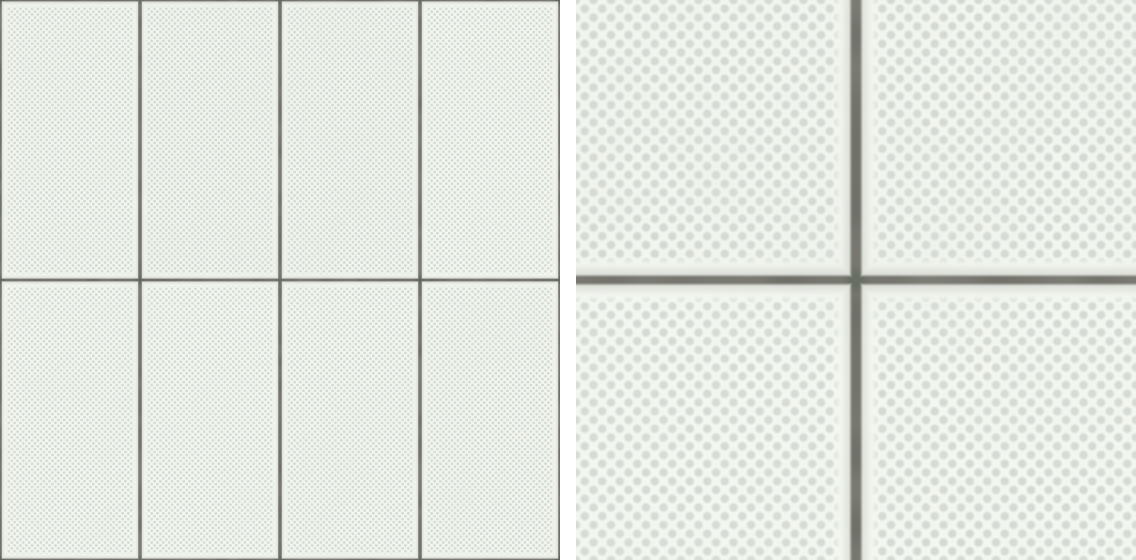
Left: the whole. Right: its middle third, enlarged.
Give the GLSL for this texture, as a WebGL 1 fragment shader.

```glsl
precision highp float;
// Pale upright panels, four across and two down, printed with a staggered grid of soft dots.
// Distances to the panel edges give the dark joints, shaded rims and plain borders;
// wrapping value noise adds faint wear.

#define PANELS vec2(4.0, 2.0)
#define DOT_CELLS 96.0
#define DOT_RADIUS 0.235
#define JOINT_HALF vec2(0.0032, 0.0026)
#define JOINT_SOFT 0.0014
#define BORDER 0.0115
#define WEAR 0.014
#define BASE_COLOR vec3(0.945, 0.962, 0.935)
#define DOT_COLOR vec3(0.835, 0.853, 0.830)
#define RIM_COLOR vec3(0.875, 0.885, 0.860)
#define JOINT_COLOR vec3(0.460, 0.462, 0.430)

uniform vec2 u_resolution;

float hash(vec2 p) {
  return fract(sin(dot(p, vec2(127.1, 311.7))) * 43758.5453);
}

// Value noise with a whole number of cells, so it wraps at the canvas edges.
float wrapNoise(vec2 uv, float cells) {
  vec2 p = uv * cells;
  vec2 i = floor(p);
  vec2 f = fract(p);
  f = f * f * (3.0 - 2.0 * f);
  vec2 a = mod(i, cells);
  vec2 b = mod(i + 1.0, cells);
  return mix(mix(hash(a), hash(vec2(b.x, a.y)), f.x),
             mix(hash(vec2(a.x, b.y)), hash(b), f.x), f.y);
}

// Distance to the nearest dot centre: one per cell corner and one per cell middle.
float dotDistance(vec2 p) {
  vec2 corner = fract(p + 0.5) - 0.5;
  vec2 middle = fract(p) - 0.5;
  return min(length(corner), length(middle));
}

void main() {
  vec2 uv = gl_FragCoord.xy / u_resolution;
  float pixel = 1.0 / min(u_resolution.x, u_resolution.y);

  // Panel index and distance to its vertical and horizontal edges
  vec2 panel = mod(floor(uv * PANELS), PANELS);
  vec2 local = fract(uv * PANELS);
  vec2 edge = min(local, 1.0 - local) / PANELS;
  float nearest = min(edge.x, edge.y);

  // Face with a shaded rim
  float mottle = wrapNoise(uv, 16.0) * 0.6 + wrapNoise(uv, 64.0) * 0.4 - 0.5;
  vec3 color = mix(RIM_COLOR, BASE_COLOR, smoothstep(0.003, 0.0105, nearest));

  // Soft dots, kept clear of the border
  float blur = max(0.11, 0.6 * pixel * DOT_CELLS);
  float ink = 1.0 - smoothstep(DOT_RADIUS - blur, DOT_RADIUS + blur,
                               dotDistance(uv * DOT_CELLS));
  ink *= smoothstep(BORDER - 0.003, BORDER + 0.003, nearest);
  color = mix(color, DOT_COLOR, ink * (0.95 + 0.3 * mottle));

  // Faint wear and panel-to-panel tone
  color += WEAR * mottle + 0.006 * (hash(panel + 7.0) - 0.5);

  // Joints, uneven along their length and darker at the crossings
  float soft = max(JOINT_SOFT, 0.6 * pixel);
  vec2 joint = 1.0 - smoothstep(JOINT_HALF - soft, JOINT_HALF + soft, edge);
  float crossing = 1.0 - smoothstep(0.002, 0.010, max(edge.x, edge.y));
  vec3 grout = JOINT_COLOR + 0.06 * (wrapNoise(uv, 48.0) - 0.5);
  grout -= vec3(0.06, 0.04, 0.05) * crossing;
  color = mix(color, grout, max(joint.x, joint.y));

  gl_FragColor = vec4(color, 1.0);
}
```
